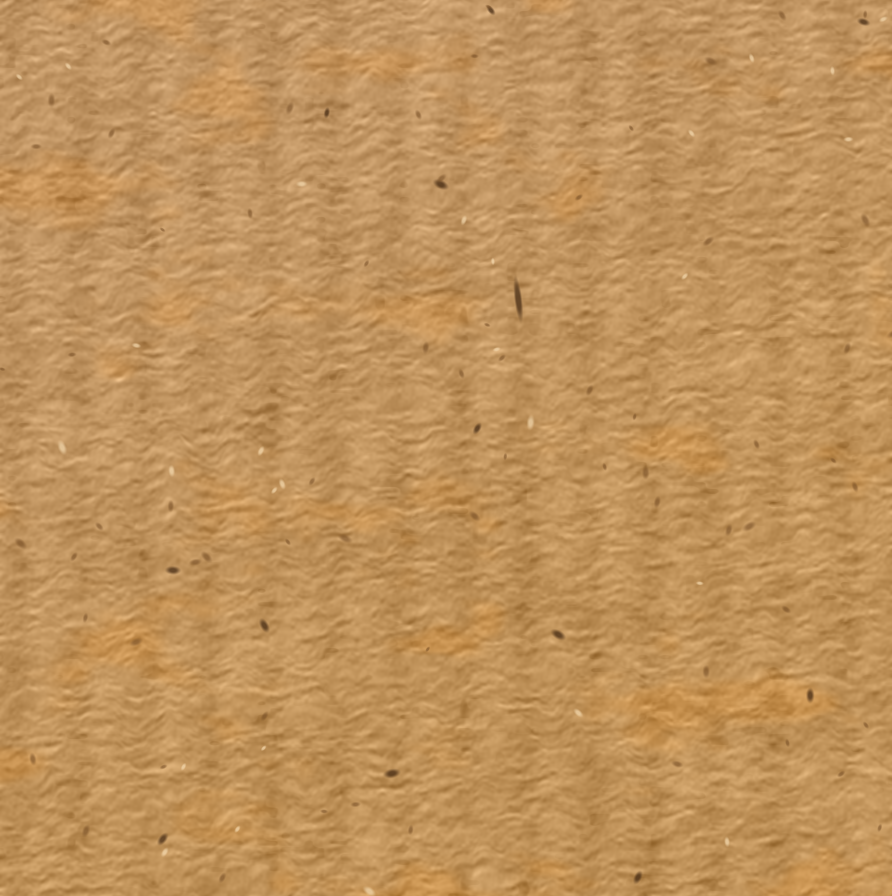
Write a Shadertoy shader that draws this texture.

```glsl
// Brown corrugated cardboard: fourteen soft vertical flutes under a paper
// surface of short, slightly tilted fibres lit from above, with uneven pulp
// tint and a scatter of dark and pale flecks.

float hash(vec2 p) {
    vec3 q = fract(p.xyx * vec3(0.1031, 0.1030, 0.0973));
    q += dot(q, q.yzx + 33.33);
    return fract((q.x + q.y) * q.z);
}

float noise(vec2 p) {
    vec2 cell = floor(p), f = fract(p);
    f = f * f * (3.0 - 2.0 * f);
    return mix(mix(hash(cell), hash(cell + vec2(1, 0)), f.x),
               mix(hash(cell + vec2(0, 1)), hash(cell + vec2(1, 1)), f.x), f.y);
}

float cloud(vec2 p) {
    return 0.55 * noise(p) + 0.3 * noise(p * 2.1 + 17.0) + 0.15 * noise(p * 4.3 + 41.0);
}

// Height of the matted fibres; rows waver and rise a little to the right.
float fibreHeight(vec2 uv) {
    float waver = 0.014 * noise(uv * 26.0 + 5.0) + 0.005 * noise(uv * 70.0);
    vec2 p = vec2(uv.x, uv.y - 0.12 * uv.x + waver);
    return 0.5 * noise(p * vec2(52, 125) + 9.0)
         + 0.35 * noise(p * vec2(105, 190) + 63.0)
         + 0.15 * noise(p * vec2(210, 260) + 27.0);
}

// Coverage of small oval flecks, at most one per grid cell.
float flecks(vec2 uv, float cells, float density, float radius, float seed) {
    vec2 home = floor(uv * cells);
    float cover = 0.0;
    for (int j = -1; j <= 1; j++)
    for (int i = -1; i <= 1; i++) {
        vec2 id = home + vec2(i, j) + seed;
        vec2 centre = (id - seed + vec2(hash(id + 3.1), hash(id + 7.7))) / cells;
        float angle = 3.14 * hash(id + 11.3);
        vec2 d = mat2(cos(angle), sin(angle), -sin(angle), cos(angle)) * (uv - centre);
        float size = radius * (0.6 + 0.8 * hash(id + 19.9));
        float spot = 1.0 - smoothstep(0.3, 1.3, length(d * vec2(0.65, 1.2)) / size);
        cover = max(cover, spot * step(hash(id + 29.3), density));
    }
    return cover;
}

void mainImage(out vec4 fragColor, in vec2 fragCoord) {
    vec2 uv = fragCoord / iResolution.xy;

    // Flutes: each has a rounded crest that drops faster on its right side.
    float phase = uv.x * 14.06 - 0.18 + 0.16 * (noise(uv * vec2(14, 22)) - 0.5);
    float turn = 6.2832 * phase;
    float flute = -cos(turn) - 0.35 * sin(turn) - 0.2 * sin(2.0 * turn);
    float strength = 0.5 + 0.9 * noise(uv * vec2(9, 13) + 31.0);

    // Fibre relief from the slope toward the light, plus fine speckle.
    float height = fibreHeight(uv);
    float relief = height - fibreHeight(uv + vec2(-0.0012, 0.0042));
    float speckle = noise(uv * 250.0 + 80.0) - 0.5;

    float tone = 0.017 * flute * strength
               + 0.17 * relief
               + 0.10 * (height - 0.5)
               + 0.035 * speckle
               + 0.06 * (cloud(uv * vec2(9, 16) + 3.0) - 0.5);

    // Deeper pits where the fibres part, mostly inside the valleys.
    tone -= 0.07 * smoothstep(0.64, 0.85, noise(uv * vec2(75, 135) + 51.0))
          * (0.55 - 0.25 * flute) * smoothstep(0.35, 0.7, noise(uv * 24.0 + 15.0));

    vec3 kraft = vec3(0.752, 0.582, 0.388);
    vec3 color = kraft + tone * vec3(0.98, 1.0, 1.0);

    // Yellower pulp toward the lower right, and a few faint orange stains.
    float ochre = smoothstep(0.2, 1.1, uv.x * 0.5 + 1.0 - uv.y);
    color += vec3(0.002, -0.006, -0.035) * ochre;
    float stain = smoothstep(0.62, 0.82, cloud(uv * vec2(8, 14) + 57.0));
    color += vec3(0.025, -0.008, -0.045) * stain;

    // Dark bark flecks, fine dark grit and pale flecks.
    color = mix(color, vec3(0.30, 0.19, 0.09), 0.8 * flecks(uv, 8.0, 0.24, 0.0045, 5.0));
    color = mix(color, vec3(0.47, 0.31, 0.15), 0.6 * flecks(uv, 18.0, 0.22, 0.0035, 60.0));
    color = mix(color, vec3(0.95, 0.84, 0.67), 0.75 * flecks(uv, 13.0, 0.2, 0.0036, 140.0));

    // One long upright splinter above the middle.
    vec2 d = uv - vec2(0.581, 0.666);
    d.x += 0.12 * d.y;
    float splinter = 1.0 - smoothstep(0.4, 1.2, length(d / vec2(0.0042, 0.024)));
    color = mix(color, vec3(0.31, 0.20, 0.10), 0.8 * splinter);

    fragColor = vec4(clamp(color, 0.0, 1.0), 1.0);
}
```
